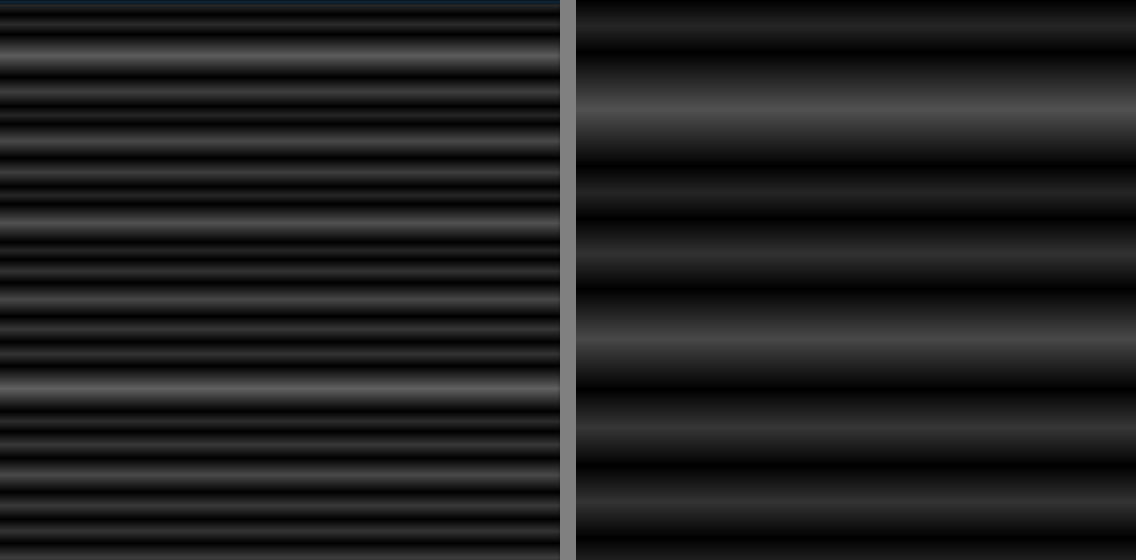
Left: the whole. Right: its middle third, enlarged.
A Shadertoy shader for this pattern:

```glsl
// Dark horizontal corrugated ribs of uneven height, under a thin blue strip at the top.

const int RIB_COUNT = 21;
const float UNITS = 768.0;        // rib heights are given in 1/768 of the canvas
const float FIRST_GROOVE = -6.0;  // the first rib starts just above the canvas
const float SLOPE = 0.0123;       // brightness gained per unit away from a groove

// Rib heights from top to bottom
const float RIB_HEIGHTS[RIB_COUNT] = float[RIB_COUNT](
    26.0, 27.0, 59.0, 40.0, 24.0, 47.0, 39.0,
    24.0, 52.0, 24.0, 32.0, 46.0, 35.0, 33.0,
    62.0, 28.0, 36.0, 47.0, 37.0, 33.0, 40.0);

// Linear ridge: zero at both grooves, highest halfway between them
float ridge(float depth, float top, float height) {
    return max(0.0, 0.5 * height - abs(depth - top - 0.5 * height));
}

// Distance to the nearest groove, through the stacked ribs
float ribProfile(float depth, float firstGroove) {
    float top = firstGroove;
    float profile = 0.0;
    for (int i = 0; i < RIB_COUNT; i++) {
        profile = max(profile, ridge(depth, top, RIB_HEIGHTS[i]));
        top += RIB_HEIGHTS[i];
    }
    return profile;
}

// Blue strip, brightest in its middle
vec3 stripColor(float depth, float height) {
    float glow = 1.0 - abs(2.0 * depth / height - 1.0);
    return mix(vec3(0.03, 0.08, 0.12), vec3(0.07, 0.15, 0.21), glow);
}

void mainImage(out vec4 fragColor, in vec2 fragCoord) {
    vec2 uv = fragCoord / iResolution.xy;
    float depth = (1.0 - uv.y) * UNITS;
    float pixel = UNITS / iResolution.y;

    // Neutral metal ribs, slightly dimmed along the right edge
    vec3 color = vec3(SLOPE * ribProfile(depth, FIRST_GROOVE));
    color *= mix(0.85, 1.0, smoothstep(0.0, 0.006, 1.0 - uv.x));

    // Top strip with a smoothed lower edge
    float stripHeight = 6.0;
    float stripMask = 1.0 - smoothstep(-0.5 * pixel, 0.5 * pixel, depth - stripHeight);
    color = mix(color, stripColor(depth, stripHeight), stripMask);

    fragColor = vec4(color, 1.0);
}
```
